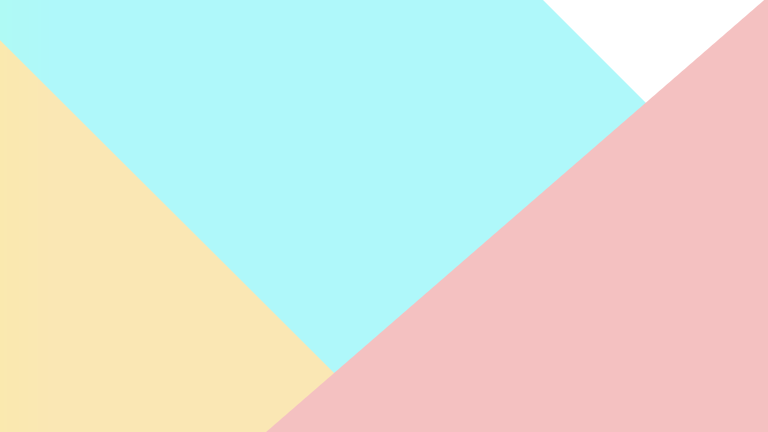
Reproduce this background procedurally as a Shadertoy shader.

```glsl
const vec3 CYAN   = vec3(0.686, 0.973, 0.980);
const vec3 PINK   = vec3(0.957, 0.757, 0.757);
const vec3 YELLOW = vec3(0.980, 0.906, 0.706);
const vec3 WHITE  = vec3(1.0);

// Points on the edges, in units of canvas height
const vec2 CANVAS = vec2(16.0 / 9.0, 1.0);
const vec2 PINK_FROM   = vec2(0.616, 0.0),   PINK_TO   = vec2(1.769, 1.0);
const vec2 YELLOW_FROM = vec2(0.0, 0.907),   YELLOW_TO = vec2(0.773, 0.137);
const vec2 WHITE_FROM  = vec2(1.493, 0.764), WHITE_TO  = vec2(1.257, 1.0);

// Faint green cast along the left border
const vec3 LEFT_TINT = vec3(0.0, 0.006, -0.018);
const float TINT_WIDTH = 0.14;

// Signed distance to a line, positive on the right of its direction
float rightOf(vec2 p, vec2 from, vec2 to) {
    vec2 dir = normalize(to - from);
    return dot(p - from, vec2(dir.y, -dir.x));
}

// Antialiased coverage of the half plane right of a line
float halfPlane(vec2 p, vec2 from, vec2 to, float pixel) {
    return clamp(rightOf(p, from, to) / pixel + 0.5, 0.0, 1.0);
}

void mainImage(out vec4 fragColor, in vec2 fragCoord) {
    vec2 p = fragCoord / iResolution.xy * CANVAS;
    float pixel = 1.0 / iResolution.y;

    // Paper sheets, back to front
    vec3 color = CYAN;
    color = mix(color, YELLOW, halfPlane(p, YELLOW_FROM, YELLOW_TO, pixel));
    color += LEFT_TINT * (1.0 - smoothstep(0.0, TINT_WIDTH, p.x));
    color = mix(color, WHITE, halfPlane(p, WHITE_FROM, WHITE_TO, pixel));
    color = mix(color, PINK, halfPlane(p, PINK_FROM, PINK_TO, pixel));

    fragColor = vec4(color, 1.0);
}
```
